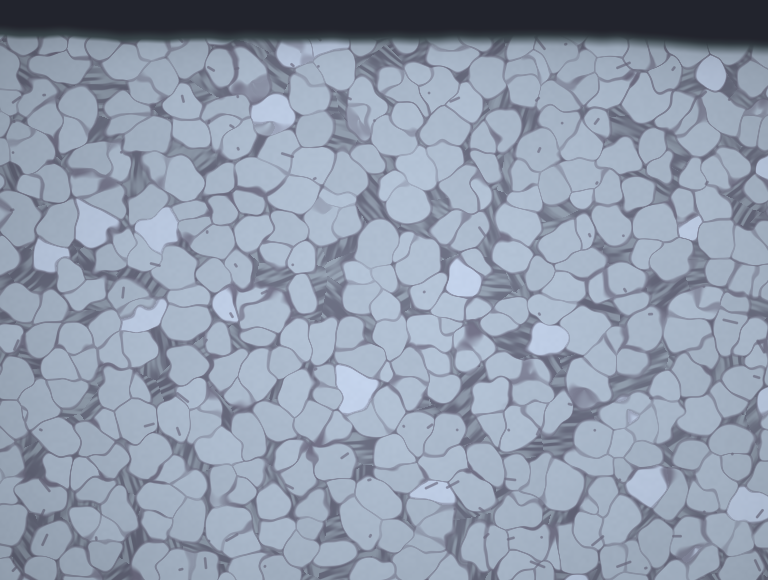
A WebGL 1 fragment shader for this texture:

```glsl
precision highp float;
uniform vec2 u_resolution;

const float GRAIN_SCALE = 17.5;      // grains per canvas height
const float RADIUS_MIN = 0.47;       // grain radii in grid cells
const float RADIUS_MAX = 0.75;
const float STRETCH = 0.28;          // elongation of the grains
const float WARP = 0.16;             // waviness of the outlines
const float BRIGHT_SHARE = 0.07;     // share of glaring grains
const vec2 LAMELLA_SCALE = vec2(32.0, 190.0);
const float SPECK_SCALE = 21.0;
const float SPECK_SHARE = 0.2;
const float VIGNETTE = 0.19;
const vec3 FERRITE = vec3(0.675, 0.733, 0.805);
const vec3 GLARE = vec3(0.065, 0.065, 0.085);
const vec3 PEARLITE_DARK = vec3(0.39, 0.40, 0.475);
const vec3 PEARLITE_LIGHT = vec3(0.58, 0.63, 0.69);
const vec3 BOUNDARY = vec3(0.43, 0.425, 0.51);
const vec3 MOUNT = vec3(0.135, 0.14, 0.175);
const vec3 MOUNT_RIM = vec3(0.23, 0.28, 0.30);

float hash(vec2 p) {
  return fract(sin(dot(p, vec2(127.1, 311.7))) * 43758.5453);
}

vec2 hash2(vec2 p) {
  return vec2(hash(p), hash(p + 57.3));
}

float noise(vec2 p) {
  vec2 i = floor(p), f = fract(p);
  f = f * f * (3.0 - 2.0 * f);
  return mix(mix(hash(i), hash(i + vec2(1.0, 0.0)), f.x),
             mix(hash(i + vec2(0.0, 1.0)), hash(i + 1.0), f.x), f.y);
}

vec2 rotate(vec2 p, float angle) {
  float c = cos(angle), s = sin(angle);
  return vec2(c * p.x + s * p.y, c * p.y - s * p.x);
}

// Signed distance to the nearest grain, gap to the second one, grain key
vec3 grains(vec2 p) {
  vec2 cell = floor(p);
  float first = 9.0, second = 9.0, key = 0.0;
  for (int y = -1; y <= 1; y++) {
    for (int x = -1; x <= 1; x++) {
      vec2 id = cell + vec2(float(x), float(y));
      vec2 offset = rotate(p - id - hash2(id), 6.2832 * hash(id + 11.7));
      float stretch = 1.0 + STRETCH * hash(id + 23.1);
      float radius = mix(RADIUS_MIN, RADIUS_MAX, hash(id + 37.9));
      float d = length(offset * vec2(stretch, 1.0 / stretch)) - radius;
      if (d < first) {
        second = first;
        first = d;
        key = hash(id + 71.3);
      } else {
        second = min(second, d);
      }
    }
  }
  return vec3(first, second - first, key);
}

// Streaky lamellae whose direction changes from colony to colony
vec3 pearlite(vec2 p) {
  float colony = grains(p * GRAIN_SCALE * 0.6 + 40.0).z;
  vec2 q = rotate(p, 6.2832 * colony);
  q.y += 0.004 * noise(p * 40.0);
  float streak = noise(q * LAMELLA_SCALE);
  float tone = smoothstep(0.2, 0.85, streak) * 0.8 + 0.25 * noise(p * 13.0) - 0.05;
  return mix(PEARLITE_DARK, PEARLITE_LIGHT, tone);
}

// Sparse short slits and dots inside the grains
float specks(vec2 p) {
  vec2 q = p * SPECK_SCALE, id = floor(q);
  vec2 offset = rotate(fract(q) - mix(vec2(0.35), vec2(0.65), hash2(id + 5.0)),
                       6.2832 * hash(id + 9.0));
  float halfLength = 0.27 * pow(hash(id + 15.0), 2.0);
  offset.x -= clamp(offset.x, -halfLength, halfLength);
  float mark = 1.0 - smoothstep(0.02, 0.075, length(offset));
  return mark * step(hash(id + 3.0), SPECK_SHARE);
}

void main() {
  vec2 uv = gl_FragCoord.xy / u_resolution;
  vec2 p = gl_FragCoord.xy / u_resolution.y;

  // Grains with concave pockets between them
  vec2 wobble = vec2(noise(p * 38.0), noise(p * 38.0 + 19.0)) - 0.5;
  vec3 grain = grains(p * GRAIN_SCALE + 2.0 * WARP * wobble);
  float pocket = smoothstep(-0.035, 0.035, grain.x);
  float bright = step(1.0 - BRIGHT_SHARE, grain.z);
  vec3 color = FERRITE * (0.97 + 0.05 * fract(grain.z * 7.0)) + GLARE * bright;
  color += 0.012 * (noise(p * 150.0) - 0.5);

  // Boundaries of uneven width and depth, slits, pockets and their rims
  float swell = smoothstep(0.68, 0.9, noise(p * 22.0 + 7.0));
  float width = 0.09 + 0.13 * swell;
  float line = 1.0 - smoothstep(0.25 * width, width, grain.y);
  float depth = mix(0.25, 0.75, noise(p * 11.0 + 31.0)) + 0.35 * swell;
  color = mix(color, BOUNDARY, line * min(depth, 0.95));
  color = mix(color, BOUNDARY, 0.7 * specks(p));
  color = mix(color, pearlite(p), pocket);
  float rim = 1.0 - smoothstep(0.015, 0.07, abs(grain.x - 0.01));
  color = mix(color, BOUNDARY, 0.5 * rim);

  // Uneven lamp light and a faint haze
  vec2 fromLamp = uv - vec2(0.53, 0.48);
  fromLamp.x *= 1.15;
  color *= 1.03 - VIGNETTE * 1.6 * dot(fromLamp, fromLamp);
  color += 0.02 * (noise(p * 3.0) - 0.5);

  // Dark mount above the sloping specimen edge
  float edge = 0.064 + 0.007 * smoothstep(0.08, 0.16, uv.x)
             + 0.016 * smoothstep(0.75, 1.0, uv.x)
             + 0.004 * (noise(vec2(p.x * 28.0, 3.0)) - 0.5);
  float depthBelow = 1.0 - uv.y - edge;
  float blur = mix(0.005, 0.012, smoothstep(0.1, 0.8, uv.x));
  vec3 mount = mix(MOUNT, MOUNT_RIM, smoothstep(-0.022, 0.0, depthBelow));
  color *= 1.0 - 0.1 * exp(-max(depthBelow, 0.0) * 45.0);
  color = mix(mount, color, smoothstep(-blur, blur, depthBelow));

  gl_FragColor = vec4(color, 1.0);
}
```
